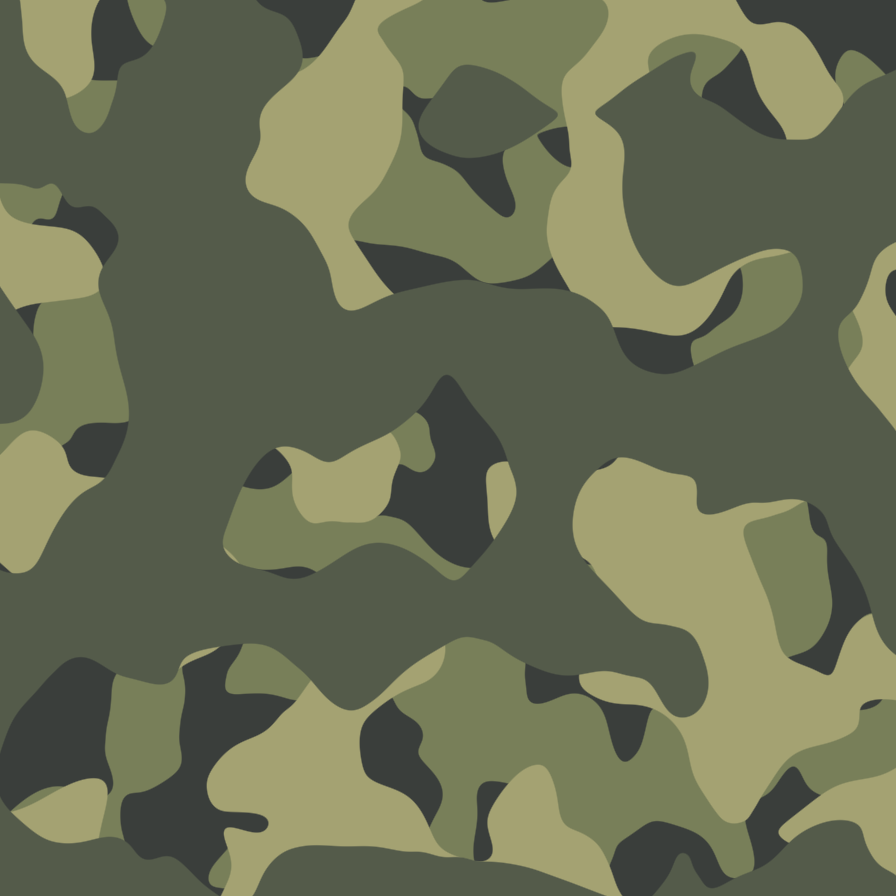
This pattern is drawn by a three.js fragment shader. Its source:

```glsl
varying vec2 vUv;

const vec3 GREEN = vec3(0.329, 0.357, 0.290);
const vec3 TAN = vec3(0.643, 0.635, 0.447);
const vec3 DARK = vec3(0.227, 0.243, 0.231);
const vec3 OLIVE = vec3(0.471, 0.498, 0.349);

// Blobs per canvas width
const float GREEN_SCALE = 4.6;
const float TAN_SCALE = 5.2;
const float DARK_SCALE = 6.2;

// Higher level means less cover
const float GREEN_LEVEL = 0.035;
const float TAN_LEVEL = 0.012;
const float DARK_LEVEL = 0.0;

const float WARP_SCALE = 1.3;
const float WARP_AMOUNT = 0.35;
const float DETAIL_SCALE = 2.1;
const float DETAIL_AMOUNT = 0.28;
const float EDGE_WIDTH = 0.0016;
const float TAU = 6.2831853;

float hash(vec2 p) {
  return fract(sin(dot(p, vec2(127.1, 311.7))) * 43758.5453);
}

float cornerSlope(vec2 cell, vec2 offset) {
  float angle = TAU * hash(cell);
  return dot(vec2(cos(angle), sin(angle)), offset);
}

float gradientNoise(vec2 p) {
  vec2 i = floor(p);
  vec2 f = p - i;
  vec2 u = f * f * f * (f * (f * 6.0 - 15.0) + 10.0);
  vec2 e = vec2(1.0, 0.0);
  float bottom = mix(cornerSlope(i, f), cornerSlope(i + e.xy, f - e.xy), u.x);
  float top = mix(cornerSlope(i + e.yx, f - e.yx), cornerSlope(i + e.xx, f - e.xx), u.x);
  return mix(bottom, top, u.y);
}

// Warped two-octave noise gives rounded, lobed blobs
float blobField(vec2 p) {
  vec2 q = p * WARP_SCALE;
  p += WARP_AMOUNT * vec2(gradientNoise(q + 17.3), gradientNoise(q + 41.9));
  return gradientNoise(p) + DETAIL_AMOUNT * gradientNoise(p * DETAIL_SCALE + 7.7);
}

// Cover of one colour, with an edge of constant width on the canvas
float blobMask(vec2 uv, float scale, vec2 seed, float level) {
  vec2 p = uv * scale + seed;
  float stepSize = EDGE_WIDTH * scale;
  float field = blobField(p);
  vec2 slope = vec2(blobField(p + vec2(stepSize, 0.0)),
                    blobField(p + vec2(0.0, stepSize))) - field;
  float edge = max(length(slope), 0.00001);
  return clamp((field - level) / edge + 0.5, 0.0, 1.0);
}

void main() {
  float dark = blobMask(vUv, DARK_SCALE, vec2(63.2, 28.6), DARK_LEVEL);
  float tan1 = blobMask(vUv, TAN_SCALE, vec2(35.7, 81.4), TAN_LEVEL);
  float green = blobMask(vUv, GREEN_SCALE, vec2(12.4, 53.8), GREEN_LEVEL);

  // Stack the inks from back to front
  vec3 colour = mix(OLIVE, DARK, dark);
  colour = mix(colour, TAN, tan1);
  colour = mix(colour, GREEN, green);
  gl_FragColor = vec4(colour, 1.0);
}
```
